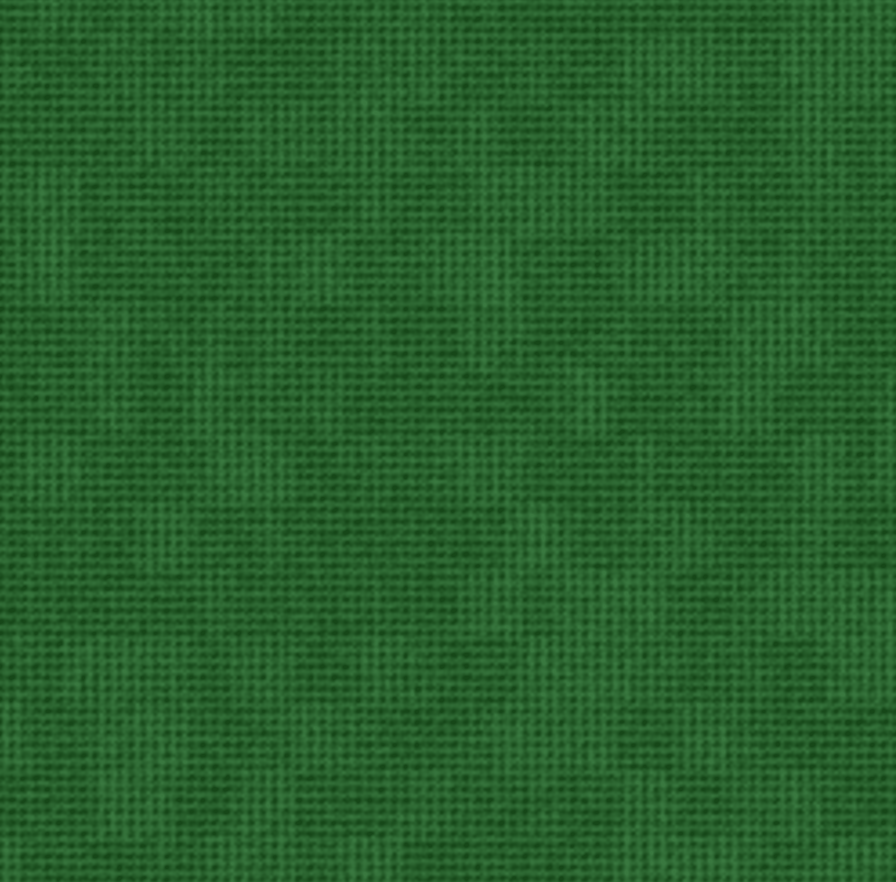
This texture is drawn by a Shadertoy shader. Its source:

```glsl
// Green woven cloth: a grid of small soft stitches, 75 across and 79 down.
// Ribs run sideways in the ground and turn upright in random paler blocks,
// which sit in bands six rows tall; hashed noise makes the yarn uneven.

const float TAU = 6.2831853;
const vec2 STITCHES = vec2(75.0, 79.0);
const vec2 GRID_ORIGIN = vec2(0.0, 1.7);
const float BAND_ROWS = 6.0;

const vec3 SHADOW_GREEN = vec3(0.085, 0.278, 0.095);
const vec3 LIGHT_GREEN = vec3(0.222, 0.470, 0.248);

// Sineless hash, 0 to 1
float hash(vec2 p) {
    vec3 q = fract(vec3(p.xyx) * 0.1031);
    q += dot(q, q.yzx + 33.33);
    return fract((q.x + q.y) * q.z);
}

// Smooth value noise, 0 to 1
float valueNoise(vec2 p) {
    vec2 cell = floor(p);
    vec2 t = smoothstep(0.0, 1.0, fract(p));
    float low = mix(hash(cell), hash(cell + vec2(1.0, 0.0)), t.x);
    float high = mix(hash(cell + vec2(0.0, 1.0)), hash(cell + 1.0), t.x);
    return mix(low, high, t.y);
}

// Amount of upright rib for one band, varying along the cloth
float bandPatch(float x, float band) {
    float wide = valueNoise(vec2(x / 4.5 + 17.0 * band, band * 7.0 + 3.0));
    float fine = valueNoise(vec2(x / 1.5, band * 5.0 + 40.0));
    return smoothstep(0.36, 0.76, 0.75 * wide + 0.25 * fine);
}

// Patch amount with softened joins between neighbouring bands
float patchAmount(vec2 stitch) {
    float y = stitch.y / BAND_ROWS;
    float band = floor(y);
    float join = smoothstep(0.9, 1.0, fract(y));
    return mix(bandPatch(stitch.x, band), bandPatch(stitch.x, band + 1.0), join);
}

// Rounded thread profile: bright on the crest, dark in the gap
float thread(float x) {
    return -cos(TAU * x);
}

// Brightness of the cloth, 0 to 1
float weave(vec2 stitch, float upright) {
    float rows = thread(stitch.y);
    float columns = thread(stitch.x);
    float twill = thread(stitch.x - stitch.y);
    float ground = 0.45 + 0.25 * rows + 0.12 * columns;
    float ribs = 0.59 + 0.16 * rows + 0.23 * columns;
    return mix(ground, ribs, upright) + 0.07 * twill;
}

// Yarn unevenness, from single fibres to whole stitches
float yarnWear(vec2 stitch) {
    float fibres = valueNoise(stitch * 3.3) - 0.5;
    float loops = valueNoise(stitch * 1.6 + 90.0) - 0.5;
    return 0.36 * fibres + 0.20 * loops;
}

void mainImage(out vec4 fragColor, in vec2 fragCoord) {
    vec2 stitch = fragCoord / iResolution.xy * STITCHES + GRID_ORIGIN;
    float upright = patchAmount(stitch);
    float shade = weave(stitch, upright) + yarnWear(stitch);
    vec3 cloth = mix(SHADOW_GREEN, LIGHT_GREEN, clamp(shade, 0.0, 1.0));
    fragColor = vec4(cloth, 1.0);
}
```
